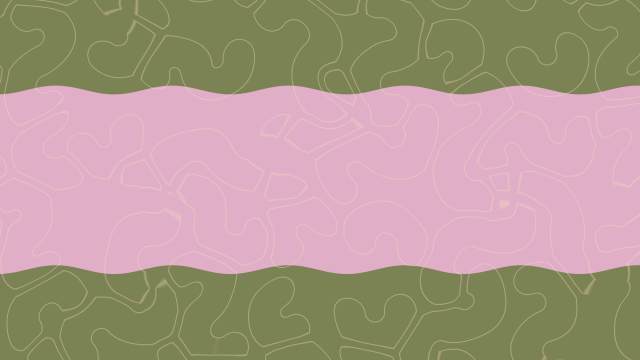
Write a Shadertoy shader that draws this background.

```glsl
const vec3 OLIVE = vec3(0.482, 0.508, 0.330);
const vec3 PINK = vec3(0.878, 0.686, 0.780);
const vec3 CREAM = vec3(0.965, 0.845, 0.735);

// Band: heights, wave size and crest position, in canvas heights
const float BAND_TOP = 0.750;
const float BAND_BOTTOM = 0.251;
const float WAVE_HEIGHT = 0.0122;
const float WAVE_LENGTH = 0.3234;
const float CREST_X = 0.155;

// Outlined worms
const float CELL = 0.235;
const float JITTER = 0.45;
const float ARC_RADIUS = 0.074;
const float WORM_HALF_WIDTH = 0.044;
const float WORM_GAP = 0.009;
const float LINE_HALF_WIDTH = 0.0013;
const float LINE_OPACITY = 0.42;

const float TAU = 6.2831853;

vec3 hash3(vec2 cell) {
    vec3 p = fract(cell.xyx * vec3(0.1031, 0.1030, 0.0973));
    p += dot(p, p.yxz + 33.33);
    return fract((p.xxy + p.yzz) * p.zyx);
}

// Distance to the upper half of a circle
float halfArc(vec2 p, float radius) {
    return p.y > 0.0 ? abs(length(p) - radius)
                     : length(vec2(abs(p.x) - radius, p.y));
}

// Distance to a worm's spine: a single arch or an S of two arches
float wormSpine(vec2 p, vec3 seed) {
    float angle = TAU * seed.z;
    float c = cos(angle), s = sin(angle);
    p = mat2(c, s, -s, c) * p;
    float radius = ARC_RADIUS * mix(0.8, 1.15, seed.x);
    if (fract(seed.y * 7.0 + seed.x * 3.0) < 0.4) {
        return halfArc(p + vec2(0.0, 0.5 * radius), radius);
    }
    vec2 shift = vec2(radius, 0.0);
    return min(halfArc(p + shift, radius), halfArc(shift - p, radius));
}

// Signed distance to the nearest worm, trimmed to stay clear of the next one
float wormField(vec2 p) {
    p += 0.014 * sin(p.yx * vec2(13.0, 11.0) + vec2(0.6, 2.1));
    p += 0.005 * sin(p.yx * vec2(31.0, 27.0) + vec2(1.7, 0.4));
    vec2 home = floor(p / CELL);
    float nearest = 10.0, second = 10.0;
    for (int j = -1; j <= 1; j++) {
        for (int i = -1; i <= 1; i++) {
            vec2 cell = home + vec2(i, j);
            vec3 seed = hash3(cell + 17.0);
            vec2 center = (cell + 0.5 + JITTER * (seed.xy - 0.5)) * CELL;
            float d = wormSpine(p - center, seed);
            second = min(second, max(nearest, d));
            nearest = min(nearest, d);
        }
    }
    return max(nearest - WORM_HALF_WIDTH, 0.5 * (nearest - second) + WORM_GAP);
}

void mainImage(out vec4 fragColor, in vec2 fragCoord) {
    float pixel = 1.0 / iResolution.y;
    vec2 p = fragCoord * pixel;

    // Wavy band over the plain ground
    float wave = WAVE_HEIGHT * cos(TAU * (p.x - CREST_X) / WAVE_LENGTH);
    float edge = min(BAND_TOP + wave - p.y, p.y - BAND_BOTTOM - wave);
    vec3 color = mix(OLIVE, PINK, smoothstep(-0.7 * pixel, 0.7 * pixel, edge));

    // Fine worm outlines
    float offset = abs(wormField(p)) - LINE_HALF_WIDTH;
    float line = 1.0 - smoothstep(-0.7 * pixel, 0.7 * pixel, offset);
    color = mix(color, CREAM, LINE_OPACITY * line);

    fragColor = vec4(color, 1.0);
}
```
